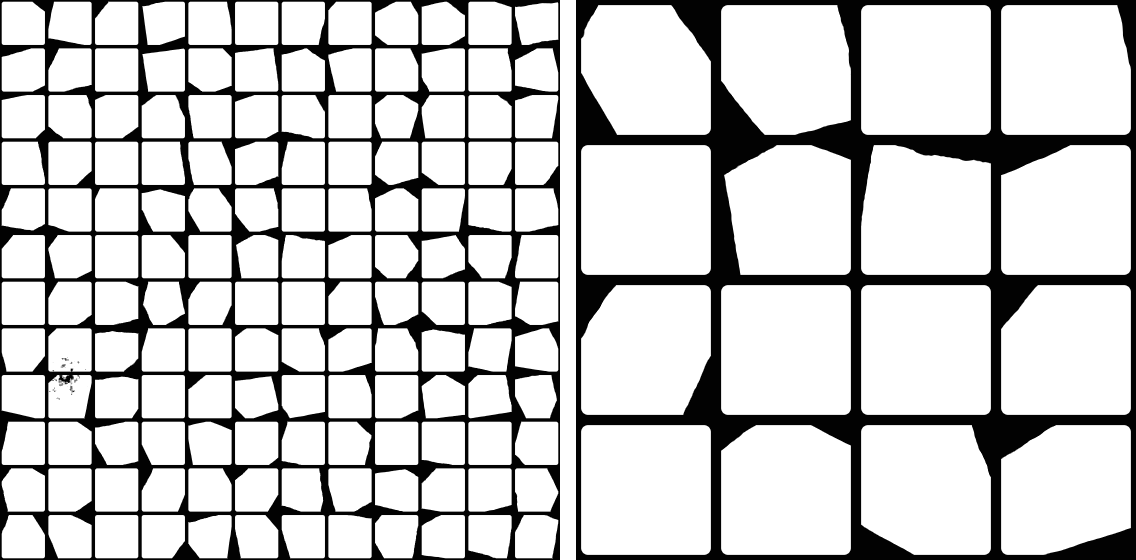
Left, the full canvas; right, a detail of the centre.
Give the GLSL for this texture map, as a Shadertoy shader.

```glsl
// White square tiles on a black ground, with broken corners and ragged edges.
// Each cell holds a rounded box; up to four random slanted cuts, roughened by
// noise, are taken off its corners. Whole cells repeat, so the canvas wraps.

const float TILES = 12.0;             // repeats across and down
const float GAP = 0.073;              // joint width, in cells
const float CORNER_RADIUS = 0.05;     // in cells
const float CHIP_CHANCE = 0.47;       // per corner
const vec2 CHIP_AREA = vec2(0.012, 0.062);  // smallest, largest, in cells squared
const float CHIP_STRETCH = 2.1;       // log of the longest aspect of a cut
const float ROUGHNESS = 0.065;        // depth of ragged edges, in cells
const vec2 PIT_CENTRE = vec2(1.41, 3.88);   // one crumbling spot, in cells
const float PIT_REACH = 0.55;         // in cells
const float PIT_SCALE = 13.0;         // grains per cell
const vec3 TILE_COLOR = vec3(1.0);
const vec3 JOINT_COLOR = vec3(0.008);

float hash(vec2 p) {
    return fract(sin(dot(p, vec2(12.9898, 78.233))) * 43758.5453);
}

float valueNoise(vec2 p) {
    vec2 i = floor(p), f = fract(p);
    f = f * f * (3.0 - 2.0 * f);
    return mix(mix(hash(i), hash(i + vec2(1, 0)), f.x),
               mix(hash(i + vec2(0, 1)), hash(i + vec2(1, 1)), f.x), f.y);
}

// Ragged offset around zero, from broad bends down to fine crumbs
float ragged(vec2 p) {
    float sum = 0.0, amplitude = 0.5, frequency = 5.0;
    for (int octave = 0; octave < 4; octave++) {
        sum += amplitude * (valueNoise(p * frequency) - 0.5);
        amplitude *= 0.55;
        frequency *= 2.1;
    }
    return sum;
}

float roundedBox(vec2 p, float halfSize, float radius) {
    vec2 q = abs(p) - halfSize + radius;
    return length(max(q, 0.0)) + min(max(q.x, q.y), 0.0) - radius;
}

// Distance into a slanted cut; fromCorner runs inward from the tile corner
float chip(vec2 fromCorner, vec2 seed) {
    if (hash(seed) > CHIP_CHANCE) return -1.0;
    float area = mix(CHIP_AREA.x, CHIP_AREA.y, hash(seed + 3.1));
    float aspect = exp(CHIP_STRETCH * (2.0 * hash(seed + 7.7) - 1.0));
    vec2 legs = sqrt(2.0 * area * vec2(aspect, 1.0 / aspect));
    vec2 slope = 1.0 / legs;
    float inside = (1.0 - dot(fromCorner, slope)) / length(slope);
    float rough = ROUGHNESS * mix(0.15, 1.0, hash(seed + 11.3));
    return inside + rough * ragged(fromCorner + seed * 1.7);
}

// Grainy holes that thin out away from one spot
float pits(vec2 cellPos) {
    float away = length(cellPos - PIT_CENTRE) / PIT_REACH;
    if (away > 1.0) return -1.0;
    float grain = 0.65 * valueNoise(cellPos * PIT_SCALE)
                + 0.35 * valueNoise(cellPos * PIT_SCALE * 2.3);
    return (grain - mix(0.42, 1.0, away)) / PIT_SCALE;
}

void mainImage(out vec4 fragColor, in vec2 fragCoord) {
    vec2 cellPos = fragCoord / iResolution.xy * TILES;
    vec2 id = mod(floor(cellPos), TILES);
    vec2 p = fract(cellPos) - 0.5;
    float halfTile = 0.5 - 0.5 * GAP;

    // Whole tile, then the cuts at its four corners
    float dist = roundedBox(p, halfTile, CORNER_RADIUS);
    for (int corner = 0; corner < 4; corner++) {
        vec2 side = vec2(corner & 1, corner >> 1) * 2.0 - 1.0;
        vec2 seed = id * 2.0 + side * 0.37 + 5.0;
        dist = max(dist, chip(halfTile - side * p, seed));
    }
    dist = max(dist, pits(cellPos));

    // Smooth edge one pixel wide
    float pixel = TILES / min(iResolution.x, iResolution.y);
    float coverage = clamp(0.5 - dist / pixel, 0.0, 1.0);
    fragColor = vec4(mix(JOINT_COLOR, TILE_COLOR, coverage), 1.0);
}
```
